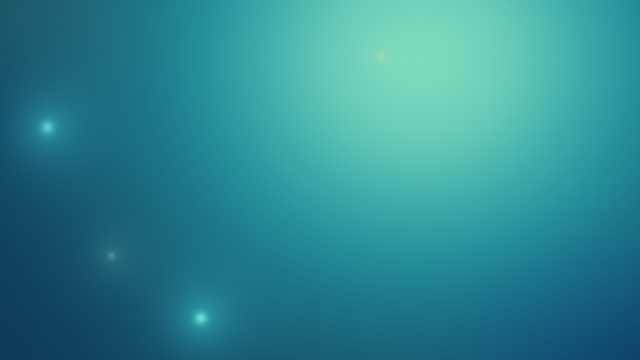
A WebGL 2 fragment shader for this background:

```glsl
#version 300 es
precision highp float;
// Teal gradient lit from the upper right, with four soft sparks and a fine dot mesh.

uniform vec2 u_resolution;
out vec4 fragColor;

// Main light, in units of the canvas height
const vec2 LIGHT_POS = vec2(1.169, 0.838);
const vec2 LIGHT_SPREAD = vec2(0.81, 0.74);
const float LEVEL_DARK = -0.4;
const float LEVEL_BRIGHT = 5.45;

// Colour ramp from deep water to light
const vec3 RAMP[6] = vec3[6](
    vec3(0.06, 0.25, 0.36), vec3(0.09, 0.36, 0.45), vec3(0.11, 0.46, 0.53),
    vec3(0.15, 0.57, 0.61), vec3(0.25, 0.68, 0.67), vec3(0.41, 0.80, 0.72));
const vec3 WARM_CORNER = vec3(0.04, 0.05, 0.02);
const vec3 BLUE_CORNER = vec3(-0.02, -0.05, 0.02);

// Sparks: position, halo radius, core radius
const int SPARK_COUNT = 4;
const vec4 SPARKS[SPARK_COUNT] = vec4[SPARK_COUNT](
    vec4(0.132, 0.646, 0.080, 0.018), vec4(0.310, 0.289, 0.050, 0.010),
    vec4(0.558, 0.116, 0.075, 0.017), vec4(1.058, 0.843, 0.030, 0.011));
const vec3 HALO_COLORS[SPARK_COUNT] = vec3[SPARK_COUNT](
    vec3(0.09, 0.27, 0.25), vec3(0.09, 0.12, 0.07),
    vec3(0.09, 0.29, 0.25), vec3(0.05, 0.01, -0.02));
const vec3 CORE_COLORS[SPARK_COUNT] = vec3[SPARK_COUNT](
    vec3(0.18, 0.22, 0.15), vec3(0.06, 0.14, 0.10),
    vec3(0.24, 0.26, 0.14), vec3(0.10, 0.01, -0.04));

// Dot mesh
const float MESH_CELLS = 108.0;
const float MESH_STRENGTH = 0.012;
const float TAU = 6.28318;

vec3 ramp(float level) {
    int i = int(clamp(floor(level), 0.0, 4.0));
    return mix(RAMP[i], RAMP[i + 1], level - float(i));
}

vec3 background(vec2 p, vec2 uv) {
    vec2 d = (p - LIGHT_POS) / LIGHT_SPREAD;
    vec3 color = ramp(mix(LEVEL_DARK, LEVEL_BRIGHT, exp(-dot(d, d))));
    float warm = smoothstep(0.35, 0.0, uv.x) * smoothstep(0.65, 1.0, uv.y);
    float blue = smoothstep(0.6, 1.0, uv.x) * smoothstep(0.5, 0.0, uv.y);
    return color + WARM_CORNER * warm + BLUE_CORNER * blue;
}

vec3 sparkLight(vec2 p) {
    vec3 light = vec3(0.0);
    for (int i = 0; i < SPARK_COUNT; i++) {
        float d = length(p - SPARKS[i].xy);
        float core = d / SPARKS[i].w;
        light += HALO_COLORS[i] * exp(-d / SPARKS[i].z);
        light += CORE_COLORS[i] * exp(-core * core);
    }
    return light;
}

// Smooth mesh, strongest on the right side
float mesh(vec2 p, vec2 uv) {
    vec2 wave = cos(TAU * MESH_CELLS * p);
    float fade = mix(0.25, 1.0, smoothstep(0.60, 0.75, uv.x));
    fade *= smoothstep(0.1, 0.6, uv.y);
    return MESH_STRENGTH * fade * 0.5 * (wave.x + wave.y);
}

void main() {
    vec2 uv = gl_FragCoord.xy / u_resolution;
    vec2 p = gl_FragCoord.xy / u_resolution.y;
    vec3 color = background(p, uv) + sparkLight(p) + mesh(p, uv);
    fragColor = vec4(clamp(color, 0.0, 1.0), 1.0);
}
```
